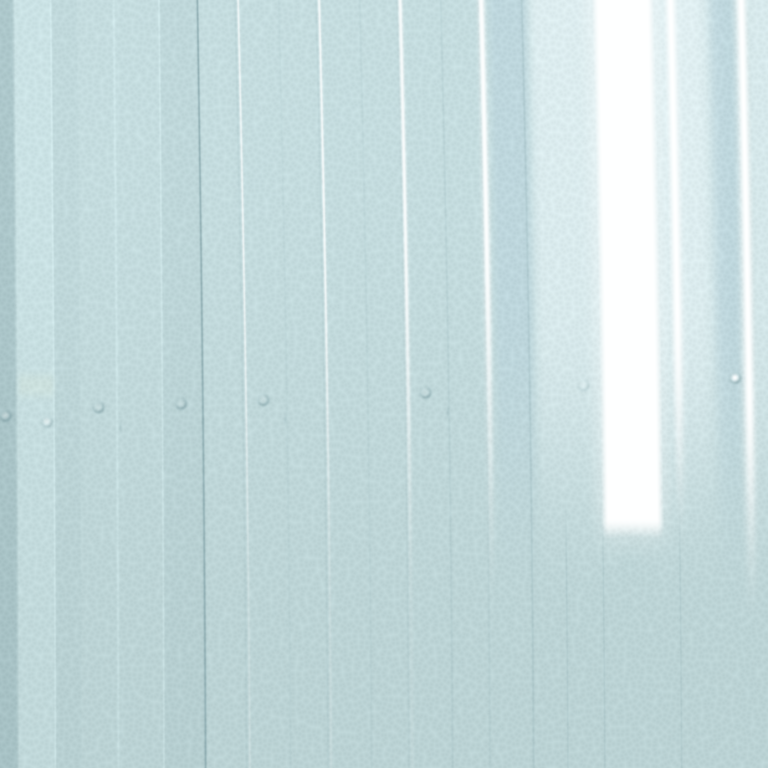
Write a Shadertoy shader that draws this texture.

```glsl
// Pale blue-green corrugated metal wall: leaning vertical ribs with bright crests,
// a blown-out reflection on the right, a row of screws and fine cellular grain.
// Each part is a soft band, line or dot blended over a vertical base gradient.

const vec3 TOP_COLOR    = vec3(0.775, 0.868, 0.878);
const vec3 BOTTOM_COLOR = vec3(0.735, 0.828, 0.835);
const vec3 SHADE_COLOR  = vec3(0.55, 0.67, 0.69);
const vec3 COOL_COLOR   = vec3(0.73, 0.83, 0.865);
const vec3 SHEEN_COLOR  = vec3(0.91, 0.96, 0.97);
const vec3 GLARE_COLOR  = vec3(0.995, 1.0, 1.0);
const vec3 STAIN_COLOR  = vec3(0.82, 0.89, 0.86);

const float RIB_START   = 0.310;   // first bright crest, at the top edge
const float RIB_SPACING = 0.1055;
const int   RIB_COUNT   = 4;
const float SEAM_X      = 0.257;   // dark overlap between sheets
const float GLARE_LEFT  = 0.773;
const float GLARE_RIGHT = 0.849;
const float GLARE_END   = 0.305;
const float GRAIN_SCALE = 150.0;
const float GRAIN_DEPTH = 0.045;
const float SCREW_SIZE  = 0.0085;

float pixelSize;

vec2 hash2(vec2 p) {
    vec3 q = fract(vec3(p.xyx) * vec3(0.1031, 0.1030, 0.0973));
    q += dot(q, q.yzx + 33.33);
    return fract((q.xx + q.yz) * q.zy);
}

// Distance to the nearest jittered cell point
float cellular(vec2 p) {
    vec2 cell = floor(p), f = fract(p);
    float d = 2.0;
    for (int j = -1; j <= 1; j++)
        for (int i = -1; i <= 1; i++) {
            vec2 o = vec2(i, j);
            d = min(d, length(o + hash2(cell + o) - f));
        }
    return d;
}

float band(float x, float a, float b, float soft) {
    soft = max(soft, pixelSize);
    return smoothstep(a - soft, a + soft, x) * (1.0 - smoothstep(b - soft, b + soft, x));
}

float line(float x, float center, float width) {
    float d = (x - center) / max(width, 0.8 * pixelSize);
    return exp(-d * d);
}

// Domed head: shaded ring and lower edge, lit toward the upper left
vec3 addScrew(vec3 col, vec2 p, float dark, float light) {
    float r = length(p) / SCREW_SIZE;
    float ring = exp(-pow((r - 0.75) / 0.3, 2.0));
    float side = 0.55 + 0.45 * dot(p, vec2(0.6, -0.8)) / (SCREW_SIZE * max(r, 0.3));
    col = mix(col, SHADE_COLOR, dark * ring * side);
    return mix(col, GLARE_COLOR, light * exp(-4.0 * r * r));
}

void mainImage(out vec4 fragColor, in vec2 fragCoord) {
    vec2 uv = fragCoord / iResolution.xy;
    pixelSize = 1.0 / iResolution.y;
    float t = 1.0 - uv.y;
    float lit = smoothstep(0.2, 0.62, uv.y);

    // Ribs lean right as they descend, less so on the left sheet
    float lean = (0.026 * t - 0.0104 * t * t) * mix(0.4, 1.0, smoothstep(0.2, 0.34, uv.x));
    float x = uv.x - lean;

    vec3 col = mix(BOTTOM_COLOR, TOP_COLOR, smoothstep(0.0, 0.9, uv.y));

    // Left sheet: shaded edge, pale flange and shallow folds
    col = mix(col, SHADE_COLOR, 0.42 * band(x, -0.1, 0.017, 0.003));
    col += 0.022 * band(x, 0.018, 0.066, 0.002);
    col = mix(col, SHADE_COLOR, 0.07 * band(x, 0.067, 0.1, 0.002));
    col = mix(col, SHADE_COLOR, 0.10 * band(x, 0.208, SEAM_X, 0.002));
    col += 0.035 * (line(x, 0.066, 0.0015) + line(x, 0.148, 0.002) + line(x, 0.207, 0.0015));
    col = mix(col, SHADE_COLOR, 0.75 * line(x, SEAM_X, 0.0016));
    col = mix(col, STAIN_COLOR, 0.5 * band(uv.x, 0.024, 0.07, 0.006) * band(uv.y, 0.485, 0.512, 0.01));

    // Broad sheen on the right, split by cooler faces
    float sheen = band(x, 0.688, 0.79, 0.012) * 0.7 + band(x, 0.835, 0.925, 0.025) * 0.8
                + band(x, 0.975, 1.1, 0.006) * 0.55;
    col = mix(col, SHEEN_COLOR, sheen * lit * mix(0.6, 1.0, uv.y));
    float cool = band(x, 0.637, 0.684, 0.008) + band(x, 0.924, 0.957, 0.01);
    col = mix(col, COOL_COLOR, 0.6 * cool * lit);

    // Repeating crests, wider and shorter toward the light, with faint folds between
    for (int i = 0; i < RIB_COUNT; i++) {
        float k = float(i) / float(RIB_COUNT - 1);
        float center = RIB_START + RIB_SPACING * float(i);
        float fade = mix(0.3 * (1.0 - k), 1.0, smoothstep(0.18, 0.7, uv.y));
        col = mix(col, SHADE_COLOR, 0.12 * line(x, center - 0.004, 0.0018));
        col = mix(col, GLARE_COLOR, fade * mix(0.62, 0.95, k) * line(x, center, mix(0.0017, 0.0045, k * k)));
        col = mix(col, SHADE_COLOR, mix(0.08, 0.24, k * k) * line(x, center + 0.5 * RIB_SPACING, 0.0018));
    }

    // Folds below the reflection, then its glow, core and two side crests
    float folds = line(x, 0.724, 0.0015) + line(x, 0.772, 0.0015) + line(x, 0.872, 0.0015);
    col = mix(col, SHADE_COLOR, 0.18 * folds * (1.0 - smoothstep(0.25, 0.38, uv.y)));
    float glow = band(x, GLARE_LEFT, GLARE_RIGHT, 0.025) * smoothstep(0.26, 0.36, uv.y);
    float core = band(x, GLARE_LEFT, GLARE_RIGHT, 0.007) * smoothstep(GLARE_END - 0.015, GLARE_END + 0.02, uv.y);
    float crests = line(x, 0.873, 0.0065) * smoothstep(0.27, 0.6, uv.y)
                 + line(x, 0.965, 0.0075) * smoothstep(0.18, 0.5, uv.y);
    col = mix(col, GLARE_COLOR, clamp(max(max(0.55 * glow, core), crests), 0.0, 1.0));

    // Screw row climbs to the right; some ribs have none, a few leave a drip
    for (int i = 1; i < 10; i++) {
        if (i > 3 && i % 2 == 0) continue;
        float n = float(i);
        vec2 p = uv - vec2(0.02 + 0.108 * n - 0.000048 * n * n * n, 0.465 + 0.0048 * n);
        col = addScrew(col, p, i == 7 ? 0.25 : 0.65, i == 9 ? 0.95 : 0.12);
        vec2 drip = (p - vec2(0.029, -0.026)) / vec2(0.002, 0.006);
        if (i < 6) col = mix(col, SHADE_COLOR, 0.25 * exp(-dot(drip, drip)));
    }
    col = addScrew(col, uv - vec2(0.007, 0.459), 0.95, 0.3);
    col = addScrew(col, uv - vec2(0.061, 0.451), 0.4, 0.45);

    // Mottled grain, hidden where the light saturates
    float grain = cellular(uv * GRAIN_SCALE) - 0.5;
    col += GRAIN_DEPTH * grain * (1.0 - smoothstep(0.85, 1.0, col.r));
    fragColor = vec4(clamp(col, 0.0, 1.0), 1.0);
}
```
